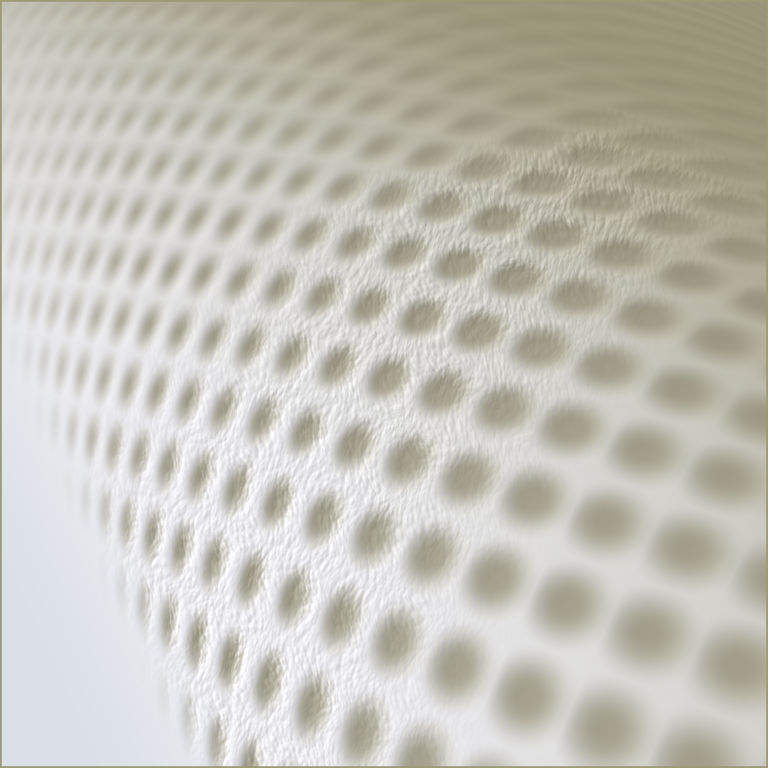
Write a three.js fragment shader that draws this texture.

```glsl
// Soft white embossed sheet with a hexagonal lattice of dimples, curving away out of focus.
varying vec2 vUv;

const vec3 PALE = vec3(0.92, 0.92, 0.935);
const vec3 MID = vec3(0.79, 0.785, 0.75);
const vec3 OLIVE = vec3(0.605, 0.585, 0.47);
const vec3 CAVITY = vec3(0.59, 0.57, 0.48);
const vec3 BACKDROP = vec3(0.86, 0.88, 0.91);
const vec3 BORDER = vec3(0.61, 0.60, 0.46);
const float BORDER_WIDTH = 0.003;
const float ROW_GROWTH = 0.12;     // growth of row spacing per row
const float COLUMN_REACH = 0.768;  // distance to the vanishing side
const float CENTRE_X = 0.521;
const vec2 RADIUS = vec2(0.24, 0.385);   // dimple size, left and right
const vec2 SQUASH = vec2(1.7, 2.5);      // dimple flattening, left and right
const float SLANT = 1.98;                // dimple lean
const vec2 SOFTNESS = vec2(0.16, 0.31);  // edge width, sharp and blurred
const vec2 LIGHT_STEP = vec2(0.008, -0.004);
const float CONTRAST = 0.80;
const float RELIEF = 0.09;
const float FIBRE = 0.21;
const float RAGGED = 0.010;        // fibre raggedness of dimple edges

vec2 hash2(vec2 p) {
  vec3 q = fract(p.xyx * vec3(0.1031, 0.1030, 0.0973));
  q += dot(q, q.yzx + 33.33);
  return fract((q.xx + q.yz) * q.zy);
}

// Cellular noise: distance to the nearest feature point.
float cellular(vec2 p) {
  vec2 cell = floor(p), f = p - cell;
  float nearest = 4.0;
  for (int y = -1; y <= 1; y++) {
    for (int x = -1; x <= 1; x++) {
      vec2 o = vec2(float(x), float(y));
      nearest = min(nearest, length(o + hash2(cell + o) - f));
    }
  }
  return nearest;
}

// Wrinkles lit from one side.
float wrinkle(vec2 p) {
  return cellular(p) - cellular(p + vec2(0.4, -0.15));
}

// Canvas position to lattice coordinates on the bent sheet.
vec2 sheet(vec2 p) {
  float down = 0.997 - p.y;
  float t = (p.x - CENTRE_X) / 0.26;
  float q = down;
  for (int k = 0; k < 5; k++) {
    float slope = 0.0521 - 0.0326 * q + 0.1237 * q * q;
    float bend = 0.0195 - 0.026 * q;
    q = down - slope * t - bend * t * t;
  }
  float row = log(max(0.0352 + ROW_GROWTH * q, 0.004) / 0.0743) / ROW_GROWTH;
  float start = CENTRE_X + 0.008 + 0.02 * row + 0.0024 * row * row;
  float r = max(row, -3.0);
  float growth = 0.087 + 0.0045 * r + 0.0007 * r * r;
  float column = log(max(1.0 + (p.x - start) / COLUMN_REACH, 0.02)) / growth;
  return vec2(column, row);
}

// Blur grows away from a curved band of focus and toward the top.
float defocus(vec2 p) {
  float band = abs(p.x - 0.3 - 0.7 * p.y * p.y) / 0.48;
  return clamp(band + smoothstep(0.72, 0.95, p.y), 0.0, 1.0);
}

// 1 in the middle of a dimple, 0 on the web between.
float dimple(vec2 p) {
  vec2 s = sheet(p);
  vec2 node = floor(s + 0.5);
  float side = smoothstep(0.25, 0.75, p.x);
  float squash = mix(SQUASH.x, SQUASH.y, side * (1.0 - 0.6 * smoothstep(0.7, 0.95, p.y)));
  float nearest = 4.0;
  for (int y = -1; y <= 1; y++) {
    for (int x = -1; x <= 1; x++) {
      vec2 d = s - node - vec2(float(x), float(y));
      nearest = min(nearest, d.x * d.x + SLANT * d.x * d.y + squash * d.y * d.y);
    }
  }
  float radius = mix(RADIUS.x, RADIUS.y, side);
  float soft = mix(SOFTNESS.x, SOFTNESS.y, defocus(p));
  return 1.0 - smoothstep(radius - soft, radius + soft, sqrt(nearest));
}

void main() {
  vec2 p = vUv;
  float blur = defocus(p);
  float focus = 1.0 - smoothstep(0.15, 0.8, blur);

  // Light falling off toward the upper right.
  float fall = 0.55 * p.y * p.y + 0.3 * p.x + 0.15 * p.x * p.y;
  fall += 0.16 * p.x * p.x * (1.0 - p.y);
  vec3 color = mix(PALE, MID, smoothstep(0.13, 0.62, fall));
  color = mix(color, OLIVE, smoothstep(0.45, 0.86, fall));

  // Sheet edge at the lower left.
  float beyond = p.x - 0.039 - 0.46 * (0.48 - p.y);
  float onSheet = smoothstep(-0.03, 0.06, beyond);

  // Fine upright fibres, visible only in focus.
  vec2 warp = 0.004 * sin(p.yx * vec2(61.0, 47.0) + 2.0 * sin(p * 29.0));
  vec2 grain = p + warp - vec2(0.06 * p.y, 0.0);
  float fibre = 0.6 * wrinkle(grain * vec2(125.0, 62.0));
  fibre += 0.5 * wrinkle(grain * vec2(210.0, 115.0) + 17.0);
  fibre *= focus * onSheet;

  // Dimples with a lit far rim, fading into the blurred corners.
  vec2 spot = p + RAGGED * fibre * vec2(1.0, 0.6);
  vec2 toLight = LIGHT_STEP * (1.0 + 0.5 * blur);
  float depth = dimple(spot);
  float rim = dimple(spot - toLight) - dimple(spot + toLight);
  float strength = smoothstep(-0.12, 0.24, p.x) * onSheet;
  strength *= 1.0 - 0.45 * smoothstep(0.65, 1.0, p.y);
  strength *= 1.0 - 0.5 * smoothstep(0.6, 0.9, fall);
  color = mix(color, CAVITY, CONTRAST * depth * strength);
  color += RELIEF * rim * strength * (1.0 - 0.3 * blur);
  color += FIBRE * fibre * (1.0 - 0.65 * depth);

  color = mix(BACKDROP, color, smoothstep(-0.14, 0.08, beyond));

  // Thin frame.
  vec2 margin = min(p, 1.0 - p);
  float frame = 1.0 - smoothstep(0.5 * BORDER_WIDTH, BORDER_WIDTH, min(margin.x, margin.y));
  gl_FragColor = vec4(mix(color, BORDER, frame), 1.0);
}
```
